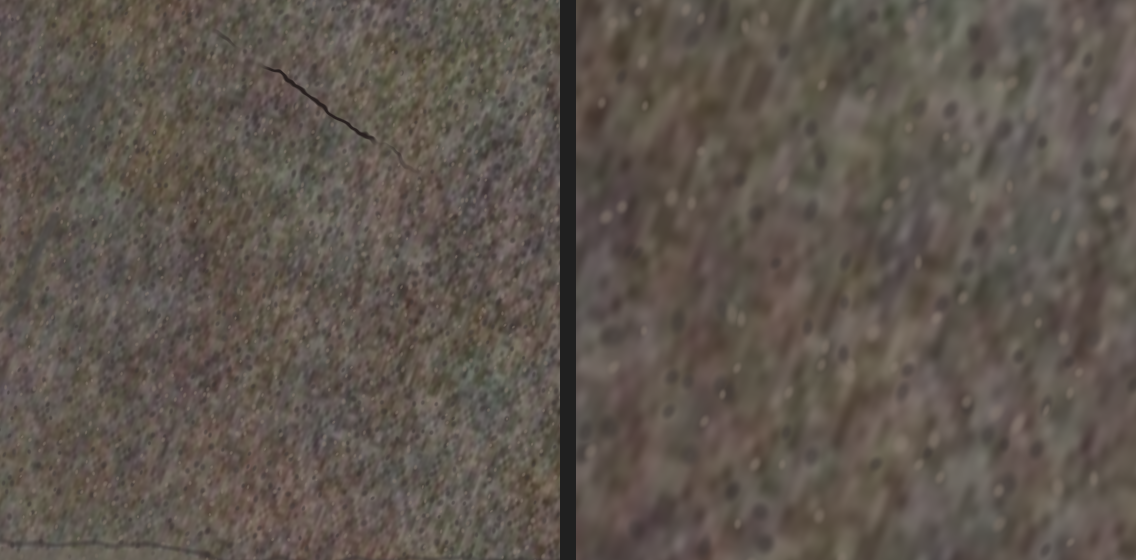
Left, the full canvas; right, a detail of the centre.
Write a three.js fragment shader that draws this texture.

```glsl
// Weathered brown stone: leaning grains from layered value noise, tinted by
// broad warm and cool patches, with scattered pits and pale flecks on top.
// A thin crack, a cool slanting streak and a worn lower ledge finish it.

varying vec2 vUv;

const vec3 STONE = vec3(0.376, 0.343, 0.311);
const vec3 WARM_SHIFT = vec3(0.055, 0.004, -0.045);
const vec3 MAUVE_SHIFT = vec3(0.016, -0.020, 0.018);
const vec3 PIT = vec3(0.225, 0.200, 0.195);
const vec3 FLECK = vec3(0.540, 0.490, 0.445);
const vec3 CRACK = vec3(0.155, 0.125, 0.120);
const vec3 COOL_STREAK = vec3(0.270, 0.268, 0.262);
const vec3 LEDGE = vec3(0.425, 0.395, 0.350);
const float GRAIN_LEAN = 0.36;

float hash(vec2 p) {
  return fract(sin(dot(p, vec2(127.1, 311.7))) * 43758.5453);
}

float noise(vec2 p) {
  vec2 cell = floor(p);
  vec2 f = fract(p);
  f = f * f * (3.0 - 2.0 * f);
  float low = mix(hash(cell), hash(cell + vec2(1.0, 0.0)), f.x);
  float high = mix(hash(cell + vec2(0.0, 1.0)), hash(cell + vec2(1.0, 1.0)), f.x);
  return mix(low, high, f.y);
}

// Noise centred on zero
float wave(vec2 p) {
  return noise(p) - 0.5;
}

vec2 rotate(vec2 p, float angle) {
  float c = cos(angle);
  float s = sin(angle);
  return vec2(c * p.x - s * p.y, s * p.x + c * p.y);
}

// Soft round spots, at most one per cell, present with the given chance
float spots(vec2 p, float chance, float radius, float seed) {
  vec2 home = floor(p);
  float cover = 0.0;
  for (int j = -1; j <= 1; j++) {
    for (int i = -1; i <= 1; i++) {
      vec2 cell = home + vec2(float(i), float(j));
      vec2 key = cell + seed;
      vec2 centre = cell + vec2(hash(key + 3.1), hash(key + 7.7));
      float size = radius * mix(0.55, 1.0, hash(key + 11.3));
      float spot = 1.0 - smoothstep(0.2 * size, size, length(p - centre));
      cover = max(cover, spot * step(hash(key), chance));
    }
  }
  return cover;
}

float segmentDistance(vec2 p, vec2 a, vec2 b) {
  vec2 along = b - a;
  float t = clamp(dot(p - a, along) / dot(along, along), 0.0, 1.0);
  return length(p - a - along * t);
}

float stroke(vec2 p, vec2 a, vec2 b, float width) {
  return 1.0 - smoothstep(0.2 * width, width, segmentDistance(p, a, b));
}

float grainHeight(vec2 p) {
  float coarse = 0.050 * wave(p * vec2(34.0, 21.0) + 5.0);
  float middle = 0.105 * wave(p * vec2(88.0, 50.0) + 17.0);
  float fine = 0.115 * wave(p * vec2(165.0, 100.0) + 41.0);
  return coarse + middle + fine;
}

vec3 stoneColor(vec2 p, vec2 grain) {
  float contrast = mix(0.85, 1.15, smoothstep(0.1, 0.9, p.x));
  float patches = 0.035 * wave(p * 5.0 + 2.0) + 0.030 * wave(p * 13.0 + 9.0);
  float warmth = 0.6 * wave(p * 7.0 + 23.0) + 0.6 * wave(grain * vec2(48.0, 28.0) + 31.0);
  float mauve = wave(p * 6.0 + 61.0) + wave(grain * vec2(70.0, 45.0) + 73.0);
  return STONE + contrast * grainHeight(grain) + patches
    + WARM_SHIFT * warmth + MAUVE_SHIFT * mauve;
}

void main() {
  vec2 p = vUv;
  vec2 grain = rotate(p, GRAIN_LEAN);
  vec2 wobble = vec2(wave(p * 30.0), wave(p * 30.0 + 50.0));
  vec3 color = stoneColor(p, grain);

  // Pits and flecks
  vec2 bent = grain + 0.008 * wobble;
  float pits = spots(bent * vec2(62.0, 44.0), 0.22, 0.46, 13.0);
  float flecks = spots(bent * vec2(78.0, 54.0), 0.14, 0.42, 57.0);
  color = mix(color, PIT, 0.50 * pits);
  color = mix(color, FLECK, 0.50 * flecks);

  // Cool slanting streak, broken into two lengths
  vec2 smeared = p + 0.014 * wobble;
  float streak = stroke(smeared, vec2(0.02, 0.43), vec2(0.095, 0.61), 0.016);
  streak = max(streak, 0.6 * stroke(smeared, vec2(0.12, 0.69), vec2(0.18, 0.86), 0.030));
  color = mix(color, COOL_STREAK, 0.60 * streak);

  // Crack, strongest in the middle and fading unevenly
  vec2 jagged = p + 0.016 * wobble + 0.004 * wave(p * 90.0);
  float crack = stroke(jagged, vec2(0.35, 0.965), vec2(0.76, 0.690), 0.0055);
  float fade = smoothstep(0.35, 0.46, p.x) * (1.0 - smoothstep(0.66, 0.76, p.x));
  color = mix(color, CRACK, crack * fade * smoothstep(0.15, 0.6, noise(p * 22.0 + 4.0)));

  // Worn ledge along the lower left
  float edge = p.y + 0.012 * wobble.y + 0.03 * smoothstep(0.25, 0.42, p.x);
  color = mix(color, PIT, 0.45 * (1.0 - smoothstep(0.0, 0.009, abs(edge - 0.029))));
  color = mix(color, LEDGE, 0.55 * (1.0 - smoothstep(0.014, 0.024, edge)));

  gl_FragColor = vec4(color, 1.0);
}
```
